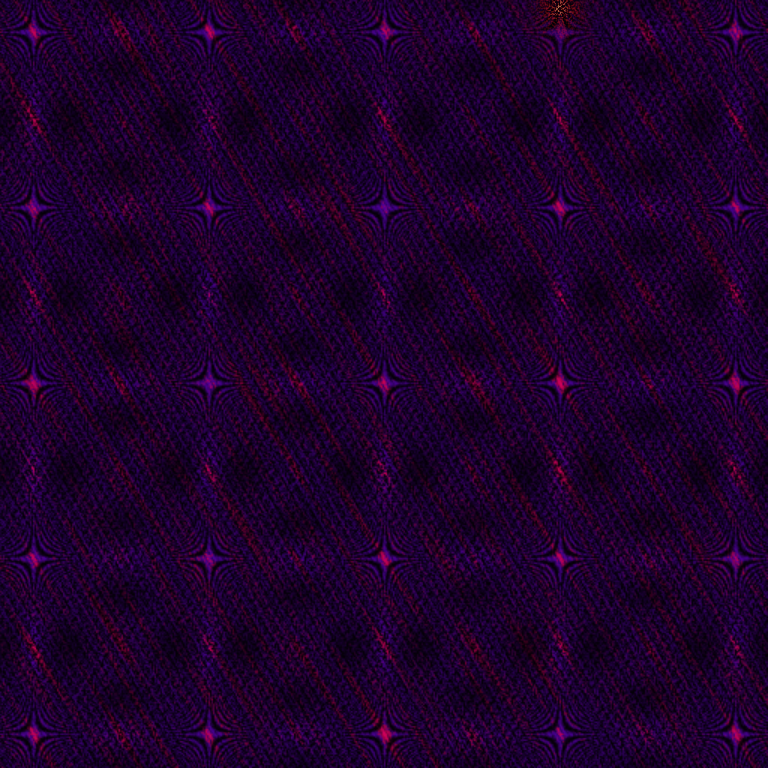
Give the GLSL for this pattern, as a WebGL 2 fragment shader.

```glsl
#version 300 es
precision highp float;
// Dark violet moire: fine broken flecks on a coarse lattice of samples, with a
// square array of hyperbolic fringe stars and fainter nodes halfway between.
// Soft crimson streaks slant across all repeats; one hot radial flare lies on top.

uniform vec2 u_resolution;
out vec4 fragColor;

const float TAU = 6.2831853;
const float LATTICE = 512.0;            // samples across the canvas
const float PERIOD = 117.0;             // samples between stars (4.376 repeats)
const vec2 STAR_ORIGIN = vec2(256.0);   // one star, in samples
const float FRINGE_RATE = 290.0;        // hyperbolic fringes per squared repeat
const vec2 ACROSS = vec2(0.857, 0.515); // normal of the slanted streaks
const vec2 ALONG = vec2(-0.515, 0.857);
const vec2 STREAK_WAVE_A = vec2(6.0, 4.0);  // cycles per repeat
const vec2 STREAK_WAVE_B = vec2(10.0, 6.0);
const vec2 WEAVE_WAVE = vec2(17.0, 10.0);
const vec2 HATCH_WAVE = vec2(32.0, 18.0);
const vec2 STREAK_SIZE = vec2(6.5, 80.0);   // samples
const vec2 FLECK_SIZE = vec2(1.35, 2.1);
const vec2 FLARE_CENTER = vec2(0.729, 0.988);
const float FLARE_RADIUS = 0.03;

const vec3 BLACK = vec3(0.014, 0.0, 0.024);
const vec3 VIOLET = vec3(0.225, 0.0, 0.46);
const vec3 CRIMSON = vec3(0.41, 0.0, 0.17);
const vec3 HOT_RED = vec3(0.55, 0.03, 0.02);
const vec3 PALE = vec3(0.7, 0.5, 0.35);

vec2 gradientAt(vec2 p) {
  vec3 q = fract(p.xyx * vec3(0.1031, 0.1030, 0.0973));
  q += dot(q, q.yzx + 33.33);
  float angle = TAU * fract((q.x + q.y) * q.z);
  return vec2(cos(angle), sin(angle));
}

// Gradient noise, about -0.7 to 0.7
float gradientNoise(vec2 p) {
  vec2 i = floor(p), f = fract(p);
  vec2 w = f * f * f * (f * (f * 6.0 - 15.0) + 10.0);
  vec2 e = vec2(1.0, 0.0);
  float bottom = mix(dot(gradientAt(i), f),
                     dot(gradientAt(i + e.xy), f - e.xy), w.x);
  float top = mix(dot(gradientAt(i + e.yx), f - e.yx),
                  dot(gradientAt(i + e.xx), f - e.xx), w.x);
  return mix(bottom, top, w.y);
}

// Elliptic falloff around zero
float glow(vec2 p, vec2 size) {
  p /= size;
  return exp(-dot(p, p));
}

float wave(vec2 cell, vec2 cycles) {
  return cos(TAU * dot(cell, cycles));
}

// Red fan with a pale broken core
vec3 addFlare(vec3 color, vec2 uv) {
  vec2 d = uv - FLARE_CENTER;
  float r = length(d) / FLARE_RADIUS;
  if (r > 3.0) return color;
  vec2 ray = d / max(length(d), 0.0001);
  float fan = gradientNoise(ray * 7.0 + 20.0);
  float grain = gradientNoise(d * LATTICE * 0.75 + 50.0);
  float fleck = smoothstep(-0.4, 0.5, fan * 0.7 + grain);
  color = mix(color, HOT_RED * fleck, exp(-r * r) * 0.85);
  float core = exp(-r * r * 9.0) * smoothstep(0.0, 0.5, fan * 0.7 + grain);
  return mix(color, PALE, core);
}

// Colour of one lattice sample
vec3 sampleColor(vec2 site) {
  vec2 g = site - STAR_ORIGIN;
  vec2 cell = g / PERIOD;
  vec2 local = cell - floor(cell + 0.5);
  vec2 halfLocal = cell - 0.5 * floor(2.0 * cell + 0.5);
  vec2 slanted = vec2(dot(g, ACROSS), dot(g, ALONG));

  // Slanted hatch, crossing weave and flecks
  float hatch = wave(cell, HATCH_WAVE);
  float weave = wave(cell, WEAVE_WAVE)
              + 0.8 * wave(cell, WEAVE_WAVE * vec2(-1.0, 1.0));
  float fleck = gradientNoise(slanted / FLECK_SIZE + 100.0);
  float noisyStreak = gradientNoise(slanted / STREAK_SIZE + 300.0);
  float streak = 0.12 * wave(cell, STREAK_WAVE_A)
               + 0.14 * wave(cell, STREAK_WAVE_B) + 0.65 * noisyStreak;

  // Hyperbolic fringes around each star, broken into dashes
  float star = glow(local, vec2(0.2));
  float fringe = cos(TAU * FRINGE_RATE * local.x * local.y);
  fringe *= 0.75 + 0.25 * hatch;
  float relief = star * fringe * 0.85
               + (hatch * 0.17 + weave * 0.17 + fleck * 1.35) * (1.0 - 0.65 * star);

  // Light and dark areas of each repeat
  vec2 a = abs(local);
  float sideNode = glow(a - vec2(0.0, 0.5), vec2(0.06, 0.19))
                 + 0.6 * glow(a - vec2(0.5, 0.0), vec2(0.19, 0.075));
  float shade = glow(a - vec2(0.2, 0.5), vec2(0.12, 0.14))
              + 0.8 * glow(a - vec2(0.5, 0.21), vec2(0.16, 0.1));
  float level = 0.95 + 0.38 * glow(local, vec2(0.11)) + 0.5 * sideNode
              - 0.52 * shade + 0.3 * streak;
  float ink = smoothstep(-0.7, 0.95, relief) * level;

  // Crimson follows the streaks and the slanted heart of each node
  vec2 heart = vec2(dot(halfLocal, ACROSS), dot(halfLocal, ALONG));
  float node = glow(heart, vec2(0.035, 0.085));
  float redness = smoothstep(-0.02, 0.65, streak + fleck * 0.75
                + hatch * 0.06 + node * 0.22);
  vec3 tint = mix(VIOLET, CRIMSON * (1.0 + 0.3 * node), redness);
  return BLACK + tint * ink;
}

void main() {
  vec2 uv = gl_FragCoord.xy / u_resolution;
  vec2 p = uv * LATTICE - 0.5;
  vec2 base = floor(p), f = p - base;

  // Blend the four nearest samples for smooth edges at any size
  vec3 color = vec3(0.0);
  for (int k = 0; k < 4; k++) {
    vec2 corner = vec2(k & 1, k >> 1);
    vec2 w = mix(1.0 - f, f, corner);
    color += sampleColor(base + corner) * w.x * w.y;
  }
  fragColor = vec4(addFlare(color, uv), 1.0);
}
```
